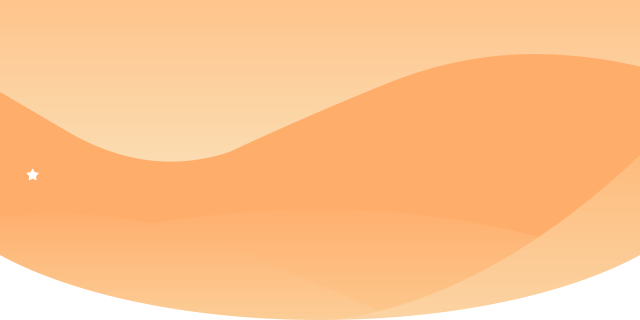
Reproduce this background procedurally as a Shadertoy shader.

```glsl
// Warm layered dunes under a pale peach sky, cut by a broad white curve, with one small star.

// Colours
const vec3 SKY_TOP    = vec3(1.000, 0.770, 0.550);
const vec3 SKY_LOW    = vec3(0.982, 0.865, 0.695);
const vec3 DUNE       = vec3(1.000, 0.678, 0.420);
const vec3 MID_LOW    = vec3(0.990, 0.785, 0.555);
const vec3 LEFT_LOW   = vec3(0.988, 0.805, 0.590);
const vec3 RIGHT_TOP  = vec3(0.996, 0.735, 0.490);
const vec3 RIGHT_LOW  = vec3(0.986, 0.830, 0.640);
const vec3 PAPER      = vec3(1.0);

// Layout, in units of canvas height (the canvas is 2 wide, 1 high)
const vec2 VALLEY      = vec2(0.534, 0.495);
const vec2 CREST       = vec2(1.667, 0.831);
const vec2 SLOPE_SPAN  = vec2(0.716, 1.224);
const float SLOPE_BOW  = 0.004;
const vec2 LEFT_PEAK   = vec2(0.182, 0.333);
const vec2 MID_PEAK    = vec2(1.003, 0.346);
const vec2 RIGHT_BASE  = vec2(0.885, -0.010);
const vec2 BOWL_CENTRE = vec2(1.0, 0.5);
const vec2 BOWL_RADII  = vec2(1.243, 0.5);
const vec2 STAR_CENTRE = vec2(0.102, 0.453);
const float STAR_TIP   = 0.0170;
const float STAR_NOTCH = 0.0088;
const float STAR_ROUND = 0.0022;
const float PI = 3.14159265;

// Parabolic rise that continues along its tangent beyond reach
float arc(float offset, float curve, float reach) {
    float d = abs(offset);
    float m = min(d, reach);
    return curve * m * (2.0 * d - m);
}

// Antialiased cover of the region where f is positive
float cover(float f) {
    float w = length(vec2(dFdx(f), dFdy(f)));
    return clamp(0.5 + f / max(w, 1e-5), 0.0, 1.0);
}

float valleyEdge(float x) {
    return VALLEY.y + arc(x - VALLEY.x, 0.90, 0.326);
}

float crestEdge(float x) {
    float curve = x < CREST.x ? 0.438 : 0.353;
    return CREST.y - arc(x - CREST.x, curve, 1.0);
}

// Skyline: valley, long slope, then crest
float skyline(float x) {
    float t = (x - SLOPE_SPAN.x) / (SLOPE_SPAN.y - SLOPE_SPAN.x);
    float slope = mix(valleyEdge(SLOPE_SPAN.x), crestEdge(SLOPE_SPAN.y), t)
                + 4.0 * SLOPE_BOW * t * (1.0 - t);
    return t < 0.0 ? valleyEdge(x) : t > 1.0 ? crestEdge(x) : slope;
}

// Signed distance to a rounded five-pointed star
float starDistance(vec2 p) {
    float sector = 2.0 * PI / 5.0;
    float a = abs(mod(atan(p.x, p.y) + 0.5 * sector, sector) - 0.5 * sector);
    vec2 q = length(p) * vec2(cos(a), sin(a));
    vec2 tip = vec2(STAR_TIP, 0.0);
    vec2 side = STAR_NOTCH * vec2(cos(PI / 5.0), sin(PI / 5.0)) - tip;
    vec2 r = q - tip;
    float d = length(r - side * clamp(dot(r, side) / dot(side, side), 0.0, 1.0));
    return d * sign(side.y * r.x - side.x * r.y) - STAR_ROUND;
}

void mainImage(out vec4 fragColor, in vec2 fragCoord) {
    vec2 p = fragCoord / iResolution.xy * vec2(2.0, 1.0);
    float pixel = 1.0 / iResolution.y;

    // Sky and main dune
    vec3 color = mix(SKY_LOW, SKY_TOP, clamp((p.y - 0.48) / 0.52, 0.0, 1.0));
    color = mix(color, DUNE, cover(skyline(p.x) - p.y));

    // Lower dunes, fading lighter towards the ground
    float fade = clamp((0.36 - p.y) / 0.36, 0.0, 1.0);
    float midCurve = p.x < MID_PEAK.x ? 0.160 : 0.186;
    float midEdge = MID_PEAK.y - arc(p.x - MID_PEAK.x, midCurve, 2.0);
    color = mix(color, mix(DUNE + vec3(0.0, 0.008, 0.012), MID_LOW, fade), cover(midEdge - p.y));

    float leftEdge = LEFT_PEAK.y - arc(p.x - LEFT_PEAK.x, 0.361, 0.599);
    color = mix(color, mix(DUNE, LEFT_LOW, fade), cover(leftEdge - p.y));

    float rightEdge = RIGHT_BASE.y + arc(max(p.x - RIGHT_BASE.x, 0.0), 0.4224, 2.0);
    vec3 rightColor = mix(RIGHT_LOW, RIGHT_TOP, clamp(p.y / 0.52, 0.0, 1.0));
    color = mix(color, rightColor, cover(rightEdge - p.y));

    // Star
    float star = clamp(0.5 - starDistance(p - STAR_CENTRE) / pixel, 0.0, 1.0);
    color = mix(color, PAPER, star);

    // Paper below the curved ground
    float u = (p.x - BOWL_CENTRE.x) / BOWL_RADII.x;
    float bowlEdge = BOWL_CENTRE.y - BOWL_RADII.y * sqrt(1.0 - u * u);
    color = mix(color, PAPER, cover(bowlEdge - p.y));

    fragColor = vec4(color, 1.0);
}
```
